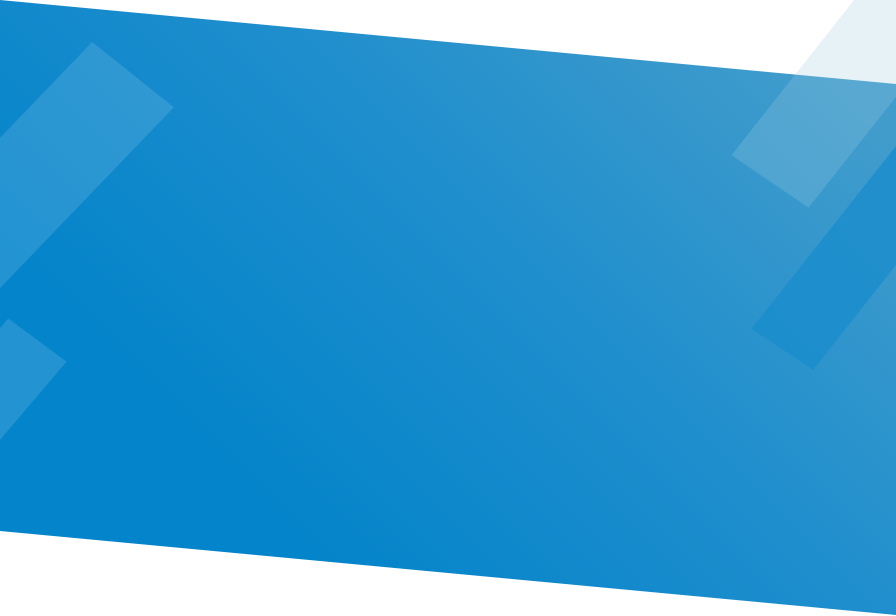
Reproduce this background procedurally as a WebGL 2 fragment shader.

```glsl
#version 300 es
precision highp float;
// A slanted blue band on white, shaded by a diagonal three-stop gradient.
// Four translucent bars with skewed ends run off the left and right sides;
// every shape is an intersection of half-planes with smoothed edges.

#define BAND_SLOPE -0.09375
#define BAND_TOP 1.0
#define BAND_BOTTOM 0.138
#define GRADIENT_MID 0.41
#define GRADIENT_SPAN 0.80
#define LEFT_ALPHA 0.20
#define PALE_ALPHA 0.247
#define DEEP_ALPHA 0.80

uniform vec2 u_resolution;
out vec4 fragColor;

const vec3 DEEP_BLUE = vec3(0.016, 0.518, 0.792);
const vec3 MID_BLUE = vec3(0.120, 0.557, 0.804);
const vec3 SOFT_BLUE = vec3(0.255, 0.612, 0.798);
const vec3 SKY_TINT = vec3(0.620, 0.820, 0.940);
const vec3 PALE_TINT = vec3(0.615, 0.800, 0.880);
const vec3 BAR_BLUE = vec3(0.100, 0.550, 0.800);

// Signed distance to a line, positive on the left of its direction.
float leftOf(vec2 p, vec2 origin, vec2 direction) {
    vec2 d = normalize(direction);
    return d.x * (p.y - origin.y) - d.y * (p.x - origin.x);
}

// Turns a distance into coverage across one pixel.
float coverage(float inside) {
    return clamp(inside * u_resolution.y + 0.5, 0.0, 1.0);
}

// Endless bar that starts at the edge from left to right and follows direction.
float bar(vec2 p, vec2 left, vec2 right, vec2 direction) {
    float sides = min(-leftOf(p, left, direction), leftOf(p, right, direction));
    return coverage(min(sides, leftOf(p, left, right - left)));
}

// Diagonal gradient, darkest at the lower left.
vec3 bandColor(vec2 p) {
    float t = (p.x + p.y - 1.0 - GRADIENT_MID) / GRADIENT_SPAN;
    vec3 color = mix(DEEP_BLUE, MID_BLUE, clamp(t + 1.0, 0.0, 1.0));
    return mix(color, SOFT_BLUE, clamp(t, 0.0, 1.0));
}

void main() {
    vec2 p = gl_FragCoord.xy / u_resolution.y;

    // Band between two parallel slanted edges
    vec2 slant = vec2(1.0, BAND_SLOPE);
    float below = -leftOf(p, vec2(0.0, BAND_TOP), slant);
    float above = leftOf(p, vec2(0.0, BAND_BOTTOM), slant);
    vec3 color = mix(vec3(1.0), bandColor(p), coverage(min(below, above)));

    // Left bars, running down and out
    float upper = bar(p, vec2(0.2822, 0.8258), vec2(0.1496, 0.9318), vec2(-0.693, -0.721));
    float lower = bar(p, vec2(0.1080, 0.4129), vec2(0.0133, 0.4830), vec2(-0.648, -0.762));
    color = mix(color, SKY_TINT, LEFT_ALPHA * max(upper, lower));

    // Right bars, running up and out
    vec2 rise = vec2(0.620, 0.785);
    float deep = bar(p, vec2(1.2197, 0.4659), vec2(1.3201, 0.3996), rise);
    float pale = bar(p, vec2(1.1875, 0.7481), vec2(1.3125, 0.6629), rise);
    color = mix(color, BAR_BLUE, DEEP_ALPHA * deep);
    color = mix(color, PALE_TINT, PALE_ALPHA * pale);

    fragColor = vec4(color, 1.0);
}
```
